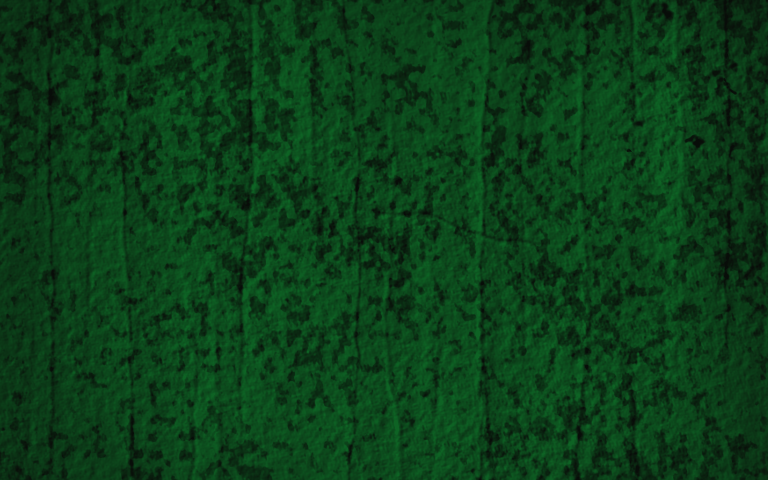
Write a WebGL 1 fragment shader that draws this texture.

```glsl
precision highp float;
// Weathered green plaster wall with vertical drips, cracks, stains and pits.
uniform vec2 u_resolution;

float hash(vec2 p) {
  return fract(sin(dot(p, vec2(127.1, 311.7))) * 43758.5453);
}

float noise(vec2 p) {
  vec2 cell = floor(p);
  vec2 f = fract(p);
  f = f * f * (3.0 - 2.0 * f);
  float low = mix(hash(cell), hash(cell + vec2(1.0, 0.0)), f.x);
  float high = mix(hash(cell + vec2(0.0, 1.0)), hash(cell + vec2(1.0, 1.0)), f.x);
  return mix(low, high, f.y);
}

// Each octave is turned, so that the noise grid does not show.
float fbm(vec2 p) {
  float sum = 0.0;
  float weight = 0.5;
  for (int i = 0; i < 3; i++) {
    sum += weight * noise(p);
    p = mat2(1.6, 1.2, -1.2, 1.6) * p + vec2(17.3, 9.1);
    weight *= 0.5;
  }
  return sum / 0.875;
}

float bell(float d, float width) {
  return exp(-d * d / (width * width));
}

// Slope of the rough surface, lit from the left and slightly above.
float relief(vec2 p, float scale) {
  vec2 toLight = vec2(-0.0036, 0.0022);
  return fbm(p * scale) - fbm((p + toLight) * scale);
}

// Wandering vertical drips: a dark groove with a lit edge and a stained halo.
float drips(vec2 p, float aspect) {
  const float COUNT = 19.0;
  float sum = 0.0;
  for (float i = 0.0; i < COUNT; i++) {
    float seed = hash(vec2(i, 4.7));
    float x = (i + seed) / COUNT * aspect;
    x += 0.035 * (noise(vec2(p.y * 3.0, i * 7.0)) - 0.5);
    x += 0.010 * (noise(vec2(p.y * 20.0, i * 5.0 + 50.0)) - 0.5);
    float d = p.x - x;
    float width = mix(0.0032, 0.0055, hash(vec2(i, 9.2)));
    float lit = mix(0.2, 1.0, hash(vec2(i, 2.3)));
    float side = hash(vec2(i, 6.1)) < 0.5 ? -1.0 : 1.0;
    float extent = smoothstep(0.2, 0.55, noise(vec2(p.y * 2.2, i * 3.0 + 20.0)));
    float broken = mix(0.4, 1.0, noise(vec2(p.y * 40.0, i * 11.0)));
    float profile = lit * bell(d - side * width * 1.9, width * 1.3) - bell(d, width);
    profile -= 0.35 * bell(d + side * width * 2.5, width * 3.5) * noise(p * 60.0);
    sum += profile * extent * broken * mix(0.4, 1.0, hash(vec2(i, 15.0)));
  }
  return sum;
}

// One faint crack slanting across the middle.
float slantCrack(vec2 p) {
  float y = 0.56 - 0.17 * (p.x - 0.8) + 0.05 * (fbm(vec2(p.x * 9.0, 3.0)) - 0.5);
  float span = smoothstep(0.65, 0.85, p.x) * (1.0 - smoothstep(1.05, 1.25, p.x));
  float d = p.y - y;
  return span * (0.5 * bell(d + 0.008, 0.005) - bell(d, 0.004));
}

// Ragged holes gathered near the upper right.
float pits(vec2 p, float aspect) {
  vec2 ragged = vec2(fbm(p * 30.0), fbm(p * 30.0 + 40.0)) - 0.5;
  float depth = 0.0;
  for (float i = 0.0; i < 7.0; i++) {
    vec2 spot = vec2(hash(vec2(i, 31.0)), hash(vec2(i, 57.0)));
    vec2 center = vec2(aspect * mix(0.8, 0.95, spot.x), mix(0.66, 0.97, spot.y));
    float radius = mix(0.007, 0.02, hash(vec2(i, 73.0)));
    float d = length(p - center + ragged * 0.08);
    depth = max(depth, 1.0 - smoothstep(radius * 0.4, radius * 1.3, d));
  }
  return depth;
}

// Small dark flakes, denser inside broad patches and near the top.
float stains(vec2 p) {
  float patches = 0.45 * (fbm(p * vec2(6.0, 4.0) + 12.0) - 0.5);
  float flakes = fbm(p * vec2(66.0, 56.0) + 70.0);
  return smoothstep(0.49, 0.72, flakes + patches + 0.09 * (p.y - 0.5));
}

float vignette(vec2 uv) {
  float sides = mix(0.7, 1.0, smoothstep(-0.05, 0.28, uv.x));
  sides *= mix(1.0, 0.74, smoothstep(0.84, 1.02, uv.x));
  float top = 1.0 - 0.18 * smoothstep(0.8, 1.05, uv.y);
  float bottom = 1.0 - 0.1 * (1.0 - smoothstep(-0.03, 0.15, uv.y));
  return sides * top * bottom;
}

vec3 wallColor(float green) {
  return vec3(0.03 + 0.06 * green, green, 0.018 + 0.32 * green);
}

void main() {
  vec2 uv = gl_FragCoord.xy / u_resolution;
  float aspect = u_resolution.x / u_resolution.y;
  vec2 p = vec2(uv.x * aspect, uv.y);

  float roughness = mix(0.15, 0.48, fbm(p * 3.5 + 5.0));
  float green = 0.303 + roughness * relief(p, 66.0);
  green += 0.09 * (fbm(p * vec2(18.0, 1.4) + 30.0) - 0.5);
  green += 0.05 * (fbm(p * 5.0 + 90.0) - 0.5);
  green -= 0.135 * stains(p);
  green += 0.15 * drips(p, aspect) + 0.08 * slantCrack(p);
  green *= vignette(uv) * (1.0 - 0.75 * pits(p, aspect));

  gl_FragColor = vec4(wallColor(clamp(green, 0.05, 0.39)), 1.0);
}
```
